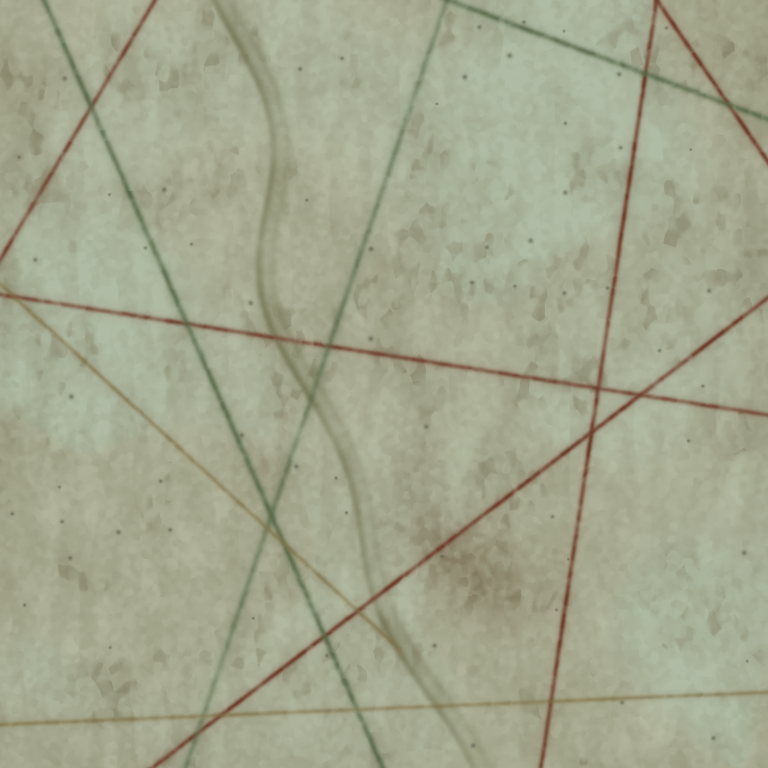
Write a WebGL 2 fragment shader that draws this texture.

```glsl
#version 300 es
precision highp float;
// Aged green-grey vellum crossed by thin ruled ink lines, a meandering wash and soft brown stains.

#define PALE vec3(0.688, 0.733, 0.642)
#define WARM vec3(0.706, 0.722, 0.622)
#define GRIME vec3(0.520, 0.510, 0.405)
#define STAIN vec3(0.450, 0.395, 0.295)
#define RED_INK vec3(0.430, 0.235, 0.170)
#define GREEN_INK vec3(0.335, 0.400, 0.275)
#define OCHRE_INK vec3(0.490, 0.430, 0.270)
#define WASH vec3(0.430, 0.430, 0.300)
#define LINE_WIDTH 0.0033
#define GRIME_LEVEL 0.20
#define SPECK_CELLS 17.0

uniform vec2 u_resolution;
out vec4 fragColor;

vec3 hash3(vec2 cell) {
    vec3 q = fract(cell.xyx * vec3(0.1031, 0.1030, 0.0973));
    q += dot(q, q.yxz + 33.33);
    return fract((q.xxy + q.yzz) * q.zyx);
}

// Smooth cellular noise: jittered points blended by a compact kernel.
float cellNoise(vec2 p) {
    vec2 cell = floor(p);
    float sum = 0.0005, total = 0.001;
    for (int y = -1; y <= 1; y++)
    for (int x = -1; x <= 1; x++) {
        vec2 site = cell + vec2(x, y);
        vec3 h = hash3(site + 57.0);
        vec2 d = site + h.xy - p;
        float k = max(0.0, 1.0 - dot(d, d));
        k *= k * k;
        sum += k * h.z;
        total += k;
    }
    return sum / total;
}

float segmentDistance(vec2 p, vec2 a, vec2 b) {
    vec2 pa = p - a, ba = b - a;
    return length(pa - ba * clamp(dot(pa, ba) / dot(ba, ba), 0.0, 1.0));
}

float softBand(float d, float width) {
    return exp(-d * d / (width * width));
}

// Soft elliptical blot, tilted by angle.
float blot(vec2 p, vec2 center, vec2 radius, float angle) {
    float c = cos(angle), s = sin(angle);
    vec2 q = mat2(c, -s, s, c) * (p - center) / radius;
    return exp(-dot(q, q));
}

// Horizontal position of the meandering wash, t running downward.
float meander(float t) {
    return 0.268 + 0.3 * t + 0.028 * cos(6.283 * t) + 0.022 * sin(14.61 * (t - 0.06));
}

float specks(vec2 p) {
    vec2 g = p * SPECK_CELLS;
    vec3 h = hash3(floor(g) + 11.0);
    float d = length(fract(g) - 0.2 - 0.6 * h.xy) / SPECK_CELLS;
    return step(0.78, h.z) * softBand(d, mix(0.0014, 0.0034, fract(h.z * 37.0)));
}

// Ruled lines as start.xy, end.xy: five red, three green, two ochre.
const vec4 RULES[10] = vec4[10](
    vec4(0.205, 1.005, -0.01, 0.645), vec4(-0.01, 0.618, 1.01, 0.458),
    vec4(0.855, 1.0, 0.703, -0.01), vec4(0.855, 1.0, 1.01, 0.775),
    vec4(1.01, 0.62, 0.185, -0.01), vec4(0.053, 1.01, 0.503, -0.01),
    vec4(0.582, 1.0, 0.238, -0.01), vec4(0.575, 1.003, 1.01, 0.841),
    vec4(-0.01, 0.056, 1.01, 0.099), vec4(0.0, 0.63, 0.52, 0.155));

void main() {
    vec2 p = gl_FragCoord.xy / u_resolution;

    // Noise layers, from cloud to grain
    float broad = cellNoise(p * 5.0 + 3.0);
    float patches = cellNoise(p * 15.0 + 21.0);
    float streak = cellNoise(p * vec2(58.0, 19.0) + 40.0);
    float grain = cellNoise(p * 125.0);
    float fleck = cellNoise(p * vec2(90.0, 60.0) + 90.0);

    // Parchment
    float grime = GRIME_LEVEL + 0.27 * (broad - 0.5) + 0.22 * (patches - 0.5)
        + 0.22 * (streak - 0.5) + 0.21 * (grain - 0.5);
    grime += 0.35 * smoothstep(0.55, 0.95, fleck) * smoothstep(0.45, 0.8, patches);
    grime += 0.12 * smoothstep(0.35, 0.0, min(p.x, min(1.0 - p.x, p.y)) * 4.0);
    vec3 color = mix(mix(PALE, WARM, smoothstep(0.3, 0.75, broad)), GRIME, clamp(grime, 0.0, 1.0));

    // Stains
    float stain = 0.75 * blot(p, vec2(0.605, 0.265), vec2(0.105, 0.052), -0.65)
        + 0.35 * blot(p, vec2(0.545, 0.40), vec2(0.035, 0.05), 0.0)
        + 0.35 * blot(p, vec2(0.35, 0.39), vec2(0.05, 0.035), 0.0);
    color = mix(color, STAIN, stain * (0.25 + 0.45 * fleck + 0.35 * grain));

    // Meandering wash: shaded bank with a darker rim on each side
    float t = 1.0 - p.y;
    float slope = (meander(t + 0.01) - meander(t - 0.01)) / 0.02;
    float across = (p.x - meander(t)) / sqrt(1.0 + slope * slope);
    float bank = smoothstep(-0.008, 0.0, across) * smoothstep(0.036, 0.008, across);
    float rims = 0.36 * softBand(across, 0.0055) + 0.16 * softBand(across - 0.018, 0.005);
    color = mix(color, WASH, (0.2 * bank + rims) * (0.55 + 0.75 * patches));

    // Ruled lines, ink broken by the grain of the skin
    float flow = 0.5 + 0.4 * grain + 0.35 * streak;
    float softness = max(LINE_WIDTH, 0.8 / u_resolution.y);
    for (int i = 0; i < 10; i++) {
        float d = segmentDistance(p, RULES[i].xy, RULES[i].zw);
        vec3 ink = i < 5 ? RED_INK : i < 8 ? GREEN_INK : OCHRE_INK;
        float strength = i < 2 ? 0.78 : i < 5 ? 0.95 : i == 6 ? 0.55 : i < 8 ? 0.8 : 0.62;
        float width = softness * (i < 5 ? 1.0 : i < 8 ? 1.25 : 0.95);
        color = mix(color, ink, 0.08 * softBand(d, 3.0 * width));
        color = mix(color, ink, min(1.0, strength * flow) * softBand(d, width));
    }

    // Dark specks
    color = mix(color, vec3(0.33, 0.34, 0.27), 0.6 * specks(p));
    fragColor = vec4(color, 1.0);
}
```
